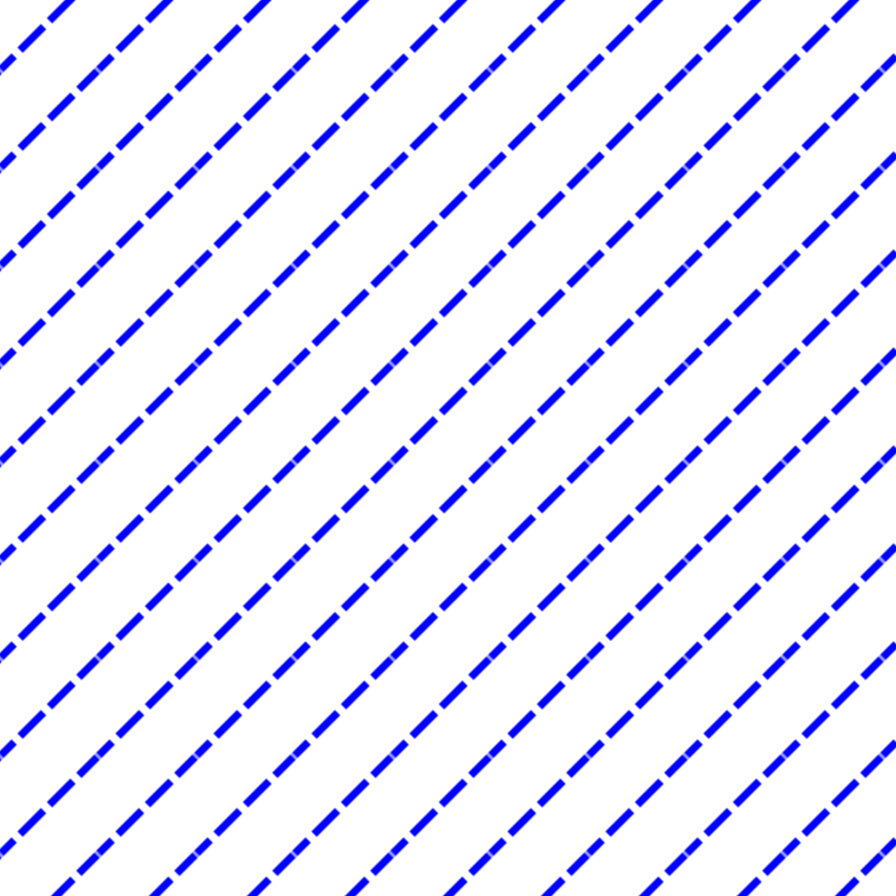
Give the GLSL for this pattern, as a WebGL 1 fragment shader.

```glsl
precision highp float;

uniform vec2 u_resolution;

#define TILES 9.143          // repeats across the canvas
#define LINE_OFFSET 0.717    // where a line meets the tile's left edge, from the top
#define LINE_WIDTH 0.077     // all lengths below are in tiles
#define DASH_PERIOD 0.3      // measured along x
#define DASH_LENGTH 0.24
#define DASH_START 0.205
#define SEAM_GAP 0.022
#define SEAM_FADE 0.6
#define SOFTNESS 0.015
#define INK vec3(0.0, 0.0, 1.0)
#define PAPER vec3(1.0)

const float SQRT2 = 1.41421356;

// Coverage of a band with the given half width
float band(float distance, float halfWidth, float blur) {
    return 1.0 - smoothstep(-blur, blur, abs(distance) - halfWidth);
}

void main() {
    float pixel = TILES / u_resolution.y;
    float blur = max(SOFTNESS, 0.75 * pixel);

    // Tile coordinates measured from the upper left corner
    vec2 p = vec2(gl_FragCoord.x, u_resolution.y - gl_FragCoord.y) * pixel;

    // Nearest diagonal and the distance across it
    float diagonal = p.x + p.y - LINE_OFFSET;
    float index = floor(diagonal + 0.5);
    float across = (diagonal - index) / SQRT2;

    // Position of the closest point on that diagonal, within its tile
    float along = fract(0.5 * (p.x - p.y + LINE_OFFSET + index));

    // Dashes restart at every tile edge
    float phase = mod(along - DASH_START, DASH_PERIOD) - 0.5 * DASH_LENGTH;
    phase -= DASH_PERIOD * floor(phase / DASH_PERIOD + 0.5);
    float dash = band(phase * SQRT2, 0.5 * DASH_LENGTH * SQRT2, blur);

    // Faint notch where two tiles join
    float seam = min(along, 1.0 - along) * SQRT2;
    float notch = SEAM_FADE * band(seam, 0.5 * SEAM_GAP * SQRT2, blur);

    float ink = band(across, 0.5 * LINE_WIDTH, blur) * dash * (1.0 - notch);
    gl_FragColor = vec4(mix(PAPER, INK, ink), 1.0);
}
```
